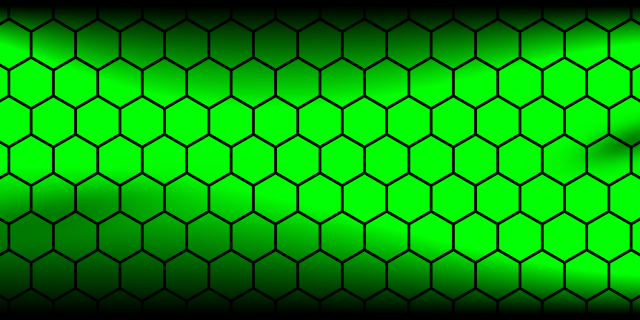
This pattern is drawn by a Shadertoy shader. Its source:

```glsl
#define CELLS_DOWN 7.2
#define LINE_WIDTH 0.064
#define LINE_SHADE 0.05
#define GLOW_COLOR vec3(0.012, 1.0, 0.012)
#define TOP_RAMP vec2(0.12, 0.32)
#define BOTTOM_RAMP vec2(0.46, 0.12)
#define BLACK_MARGIN 0.018

const float PI = 3.14159265;

// Distance to the nearest edge of a pointy-top hexagon grid, cell width 1
float hexEdgeDistance(vec2 p) {
    vec2 period = vec2(1.0, sqrt(3.0));
    vec2 a = mod(p, period) - 0.5 * period;
    vec2 b = mod(p - 0.5 * period, period) - 0.5 * period;
    vec2 cell = abs(dot(a, a) < dot(b, b) ? a : b);
    return 0.5 - max(cell.x, dot(cell, 0.5 * period));
}

// Soft elliptical shadow, sheared upward to the right
float shadowPatch(vec2 uv, vec2 center, vec2 radius, float slope) {
    vec2 d = uv - center;
    d.y -= slope * d.x;
    d /= radius;
    return exp(-dot(d, d));
}

// Bright band whose upper and lower fades vary in depth across the canvas
float glowBand(vec2 uv) {
    float arch = pow(max(sin(PI * pow(uv.x, 0.8)), 0.0), 1.4);
    float topDepth = mix(TOP_RAMP.x, TOP_RAMP.y, arch);
    float bottomDepth = mix(BOTTOM_RAMP.x, BOTTOM_RAMP.y, smoothstep(0.1, 1.05, uv.x));
    float top = clamp((1.0 - BLACK_MARGIN - uv.y) / topDepth, 0.0, 1.0);
    float bottom = clamp((uv.y - BLACK_MARGIN) / bottomDepth, 0.0, 1.0);
    float glow = top * bottom;
    glow -= 0.2 * shadowPatch(uv, vec2(0.11, 0.35), vec2(0.16, 0.065), 0.3);
    glow -= 0.5 * shadowPatch(uv, vec2(0.99, 0.56), vec2(0.075, 0.05), 0.6);
    return clamp(glow, 0.0, 1.0);
}

void mainImage(out vec4 fragColor, in vec2 fragCoord) {
    vec2 uv = fragCoord / iResolution.xy;

    // Grid centred so that a vertical edge crosses the middle
    vec2 p = (fragCoord - 0.5 * iResolution.xy) / iResolution.y * CELLS_DOWN;
    p.x += 0.5;
    float softness = 0.6 * CELLS_DOWN / iResolution.y;
    float halfLine = 0.5 * LINE_WIDTH;
    float fill = smoothstep(halfLine - softness, halfLine + softness, hexEdgeDistance(p));

    vec3 color = GLOW_COLOR * glowBand(uv) * mix(LINE_SHADE, 1.0, fill);
    fragColor = vec4(color, 1.0);
}
```
